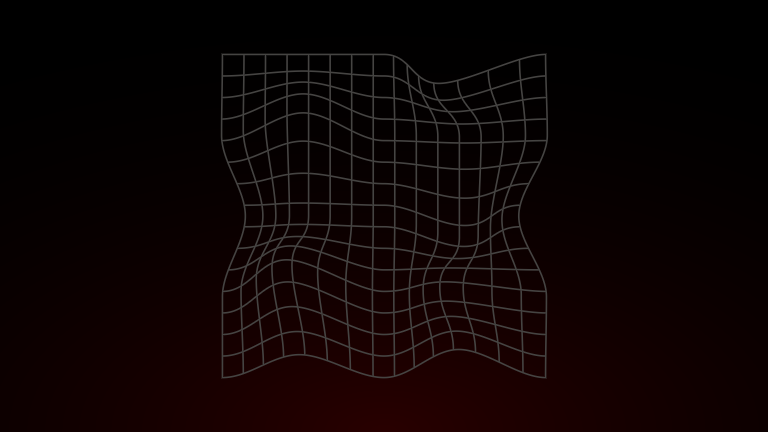
Reproduce this background procedurally as a Shadertoy shader.

```glsl
const float CELLS = 15.0;
const float GRID_SIZE = 0.748;        // side of the net, in canvas heights
const float LINE_WIDTH = 0.0037;      // in canvas heights
const vec3 LINE_COLOR = vec3(0.272, 0.266, 0.260);
const vec3 GLOW_COLOR = vec3(0.160, 0.0, 0.0);
const vec2 GLOW_REACH = vec2(1.15, 1.03);  // fractions of width and height
const float GLOW_FALLOFF = 2.0;
const float KNOT_UNIT = 0.001;        // scale of the offsets below
const int SOLVE_STEPS = 30;

// Knot offsets from bottom to top, for four columns; the middle column is fixed
const vec2 LEFT_EDGE[5] = vec2[5](
    vec2(0, 0), vec2(0, 0), vec2(53, 0), vec2(-2, 0), vec2(0, 0));
const vec2 LEFT_INNER[5] = vec2[5](
    vec2(-9, 53), vec2(-39, 74), vec2(0, 2), vec2(0, 65), vec2(0, 0));
const vec2 RIGHT_INNER[5] = vec2[5](
    vec2(-14, 65), vec2(-46, 23), vec2(0, -49), vec2(0, -5), vec2(-60, -67));
const vec2 RIGHT_EDGE[5] = vec2[5](
    vec2(0, 0), vec2(2, 0), vec2(-62, 0), vec2(4, 0), vec2(0, 0));

// Smooth weight of a knot, zero at its neighbours
float knotWeight(float t, float knot) {
    return 1.0 - smoothstep(0.0, 1.0, abs(t - knot));
}

// Displacement of the net at q, where q runs from 0 to 1 across it
vec2 displacement(vec2 q) {
    vec2 t = 4.0 * clamp(q, 0.0, 1.0);
    vec4 columns = vec4(knotWeight(t.x, 0.0), knotWeight(t.x, 1.0),
                        knotWeight(t.x, 3.0), knotWeight(t.x, 4.0));
    vec2 sum = vec2(0.0);
    for (int row = 0; row < 5; row++) {
        vec2 offset = columns.x * LEFT_EDGE[row] + columns.y * LEFT_INNER[row]
                    + columns.z * RIGHT_INNER[row] + columns.w * RIGHT_EDGE[row];
        sum += knotWeight(t.y, float(row)) * offset;
    }
    return sum * KNOT_UNIT;
}

vec2 warp(vec2 q) {
    return (q - 0.5) * GRID_SIZE + displacement(q);
}

// Net coordinate that warps onto the point p
vec2 unwarp(vec2 p) {
    vec2 q = p / GRID_SIZE + 0.5;
    for (int i = 0; i < SOLVE_STEPS; i++) {
        q = (p - displacement(q)) / GRID_SIZE + 0.5;
    }
    return q;
}

// Distance to the nearest line of the warped net
float netDistance(vec2 p) {
    vec2 q = unwarp(p);
    const float e = 0.001;
    vec2 alongU = (warp(q + vec2(e, 0)) - warp(q - vec2(e, 0))) / (2.0 * e);
    vec2 alongV = (warp(q + vec2(0, e)) - warp(q - vec2(0, e))) / (2.0 * e);
    float area = abs(alongU.x * alongV.y - alongU.y * alongV.x);

    vec2 line = clamp(round(q * CELLS), 0.0, CELLS) / CELLS;
    vec2 stretch = area / max(vec2(length(alongV), length(alongU)), 1e-4);
    vec2 gap = abs(q - line) * stretch;
    vec2 overrun = max(abs(q - 0.5) - 0.5, 0.0) * stretch;
    return min(max(gap.x, overrun.y), max(gap.y, overrun.x));
}

// Dark elliptical glow rising from the bottom centre
vec3 background(vec2 uv) {
    float d = length((uv - vec2(0.5, 0.0)) / GLOW_REACH);
    return GLOW_COLOR * pow(max(1.0 - d, 0.0), GLOW_FALLOFF);
}

void mainImage(out vec4 fragColor, in vec2 fragCoord) {
    vec2 p = (fragCoord - 0.5 * iResolution.xy) / iResolution.y;
    float pixel = 1.0 / iResolution.y;
    vec3 color = background(fragCoord / iResolution.xy);

    float coverage = clamp((0.5 * LINE_WIDTH - netDistance(p)) / pixel + 0.5, 0.0, 1.0);
    color = mix(color, LINE_COLOR, coverage);
    fragColor = vec4(color, 1.0);
}
```
